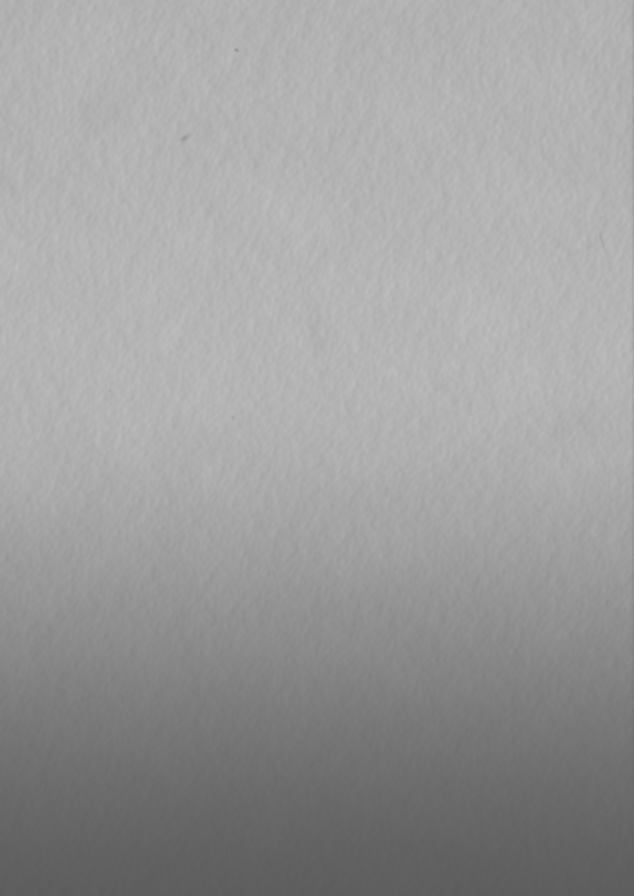
A Shadertoy shader for this texture:

```glsl
// Grey pressed paper with faint mottling and specks, fading to dark at the foot.
#define PAPER 0.712
#define FOOT 0.36
#define FADE_START -0.06
#define FADE_END 0.60
#define GRAIN_SCALE 150.0
#define GRAIN_DEPTH 0.024
#define MOTTLE_SCALE 13.0
#define MOTTLE_DEPTH 0.022
#define SPECK_DEPTH 0.13
#define SMUDGE_DEPTH 0.022

vec2 hash2(vec2 p) {
    vec3 q = fract(p.xyx * vec3(0.1031, 0.1030, 0.0973));
    q += dot(q, q.yzx + 33.33);
    return fract((q.xx + q.yz) * q.zy);
}

// Soft cellular noise: smooth minimum distance to jittered cell points
float cells(vec2 p) {
    vec2 cell = floor(p), local = p - cell;
    float sum = 0.0;
    for (int j = -1; j <= 1; j++)
    for (int i = -1; i <= 1; i++) {
        vec2 o = vec2(i, j);
        vec2 d = o + hash2(cell + o) - local;
        sum += exp(-7.0 * dot(d, d));
    }
    return 1.0 - min(sum, 1.4) / 1.4;
}

mat2 rotate(float a) {
    float c = cos(a), s = sin(a);
    return mat2(c, s, -s, c);
}

// Fibre relief lit along a diagonal
float fibres(vec2 p) {
    vec2 q = rotate(0.6) * p * vec2(1.0, 0.8);
    vec2 light = vec2(0.35, 0.2);
    float fine = cells(q) - cells(q + light);
    float broad = cells(q * 0.43 + 17.0) - cells(q * 0.43 + 17.0 + light);
    return fine + 0.7 * broad;
}

// Broad blotches, bent by layered sines
float mottle(vec2 p) {
    p += 0.35 * sin(p.yx * 1.7 + 2.0 * sin(p * 0.6));
    float sum = 0.0, weight = 0.5;
    for (int i = 0; i < 3; i++) {
        sum += weight * (cells(p) - 0.55);
        p = rotate(0.9) * p * 2.1 + 5.3;
        weight *= 0.55;
    }
    return sum;
}

// Soft elongated stain with a given centre, radii and tilt
float stain(vec2 p, vec2 centre, vec2 radii, float tilt) {
    vec2 d = rotate(tilt) * (p - centre) / radii;
    return exp(-dot(d, d));
}

void mainImage(out vec4 fragColor, in vec2 fragCoord) {
    vec2 p = fragCoord / iResolution.y;
    float aspect = iResolution.x / iResolution.y;

    // Vertical fade, with slightly dimmer upper corners
    float fade = smoothstep(FADE_START, FADE_END, p.y);
    float tone = mix(FOOT, PAPER, fade);
    tone -= 0.012 * smoothstep(0.65, 1.0, p.y);
    tone -= 0.008 * smoothstep(0.3, 0.7, abs(p.x / aspect - 0.5)) * fade;

    // Paper surface
    float strength = mix(0.25, 1.0, fade);
    tone += strength * GRAIN_DEPTH * fibres(p * GRAIN_SCALE);
    tone -= strength * MOTTLE_DEPTH * mottle(p * MOTTLE_SCALE);

    // Pale smudges
    float smudge = stain(p, vec2(0.490, 0.575), vec2(0.020, 0.008), 0.8)
                 + stain(p, vec2(0.355, 0.628), vec2(0.018, 0.024), 0.2)
                 + stain(p, vec2(0.005, 0.790), vec2(0.018, 0.010), 0.5)
                 + 0.6 * stain(p, vec2(0.125, 0.870), vec2(0.035, 0.018), 0.0)
                 + 0.6 * stain(p, vec2(0.640, 0.525), vec2(0.040, 0.016), -0.3);
    tone -= SMUDGE_DEPTH * smudge * (0.5 + 0.5 * cells(p * 70.0));

    // Specks and a thin scratch
    float speck = stain(p, vec2(0.264, 0.944), vec2(0.0025, 0.0018), 0.4)
                + 0.7 * stain(p, vec2(0.206, 0.846), vec2(0.0050, 0.0030), -0.5)
                + 0.5 * stain(p, vec2(0.260, 0.534), vec2(0.0020), 0.0)
                + 0.3 * stain(p, vec2(0.123, 0.564), vec2(0.0020), 0.0)
                + 0.4 * stain(p, vec2(0.672, 0.730), vec2(0.0017, 0.0120), -0.25);
    tone -= SPECK_DEPTH * speck;

    // Shaded right edge
    tone -= 0.06 * fade * smoothstep(aspect - 0.004, aspect, p.x);

    fragColor = vec4(vec3(clamp(tone, 0.0, 1.0)), 1.0);
}
```
